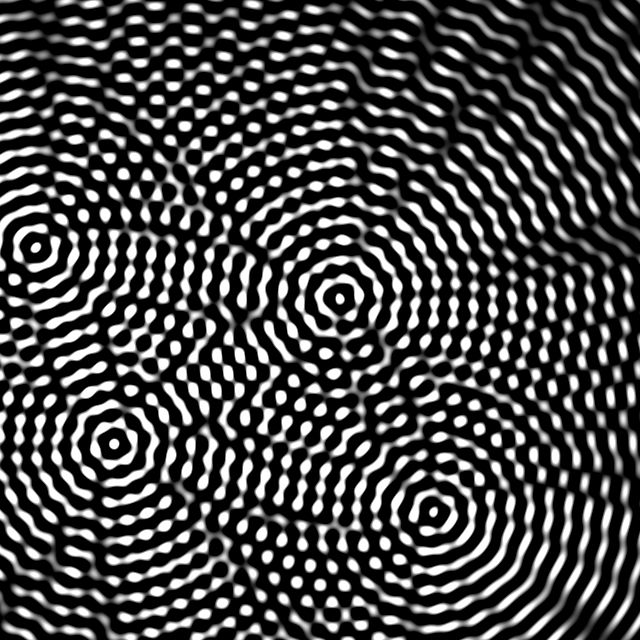
Write a three.js fragment shader that draws this background.

```glsl
// Interference of four circular wave sources, white crests on black.
// Each source sends out a cosine ripple that fades with distance;
// the ripples are summed, and only the positive part is shown.

varying vec2 vUv;

const float TAU = 6.2831853;

// Centres of the ripples
const vec2 SOURCE_LEFT   = vec2(0.056, 0.613);
const vec2 SOURCE_MIDDLE = vec2(0.531, 0.535);
const vec2 SOURCE_LOWER  = vec2(0.178, 0.306);
const vec2 SOURCE_RIGHT  = vec2(0.678, 0.198);

const float WAVELENGTH = 0.03;  // distance between crests
const float FADE = 2.0;         // exponential loss per unit of distance
const float GAIN = 1.2;         // contrast of the summed waves

const vec3 TROUGH_COLOR = vec3(0.0);
const vec3 CREST_COLOR  = vec3(1.0);

// Height of a fading circular wave with a crest at its source
float ripple(vec2 point, vec2 source) {
  float dist = distance(point, source);
  return cos(TAU * dist / WAVELENGTH) * exp(-FADE * dist);
}

void main() {
  // Superpose the sources
  float height = ripple(vUv, SOURCE_LEFT)
               + ripple(vUv, SOURCE_MIDDLE)
               + ripple(vUv, SOURCE_LOWER)
               + ripple(vUv, SOURCE_RIGHT);

  // The linear ramp keeps soft edges; troughs clip to black
  float brightness = clamp(GAIN * height, 0.0, 1.0);
  gl_FragColor = vec4(mix(TROUGH_COLOR, CREST_COLOR, brightness), 1.0);
}
```
